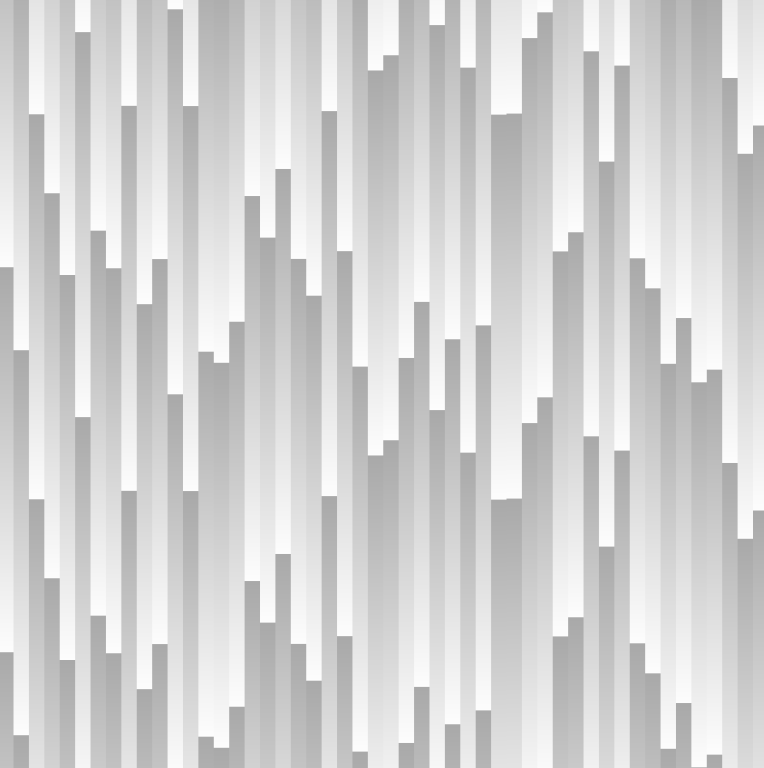
This background is drawn by a Shadertoy shader. Its source:

```glsl
// Narrow upright columns, each a repeating grey-to-white ramp slid to an irregular height.
#define COLUMN_WIDTH 0.02006  // in canvas heights
#define COLUMN_PHASE 0.123    // part of the first column cut off at the left
#define RAMP_LENGTH  0.5013   // in canvas heights
#define DARK_TONE    0.662
#define LIGHT_TONE   0.992
#define WANDER       1.45     // stair-like rise and fall, in ramps
#define DRIFT        1.30     // slow rise and fall, in ramps
#define JITTER       0.42     // loose scatter, in ramps
#define SEED         17.0

// Integer hash, returns -1 to 1
float hashSigned(float n) {
    uint h = uint(int(n) + 4096);
    h = (h ^ (h >> 4)) * 0x9E3779B1u;
    h = (h ^ (h >> 15)) * 0x85EBCA6Bu;
    h ^= h >> 13;
    return float(h & 0xFFFFu) / 32767.5 - 1.0;
}

// One-dimensional gradient noise
float gradientNoise(float x) {
    float cell = floor(x);
    float f = x - cell;
    float fade = f * f * f * (f * (f * 6.0 - 15.0) + 10.0);
    return mix(hashSigned(cell) * f, hashSigned(cell + 1.0) * (f - 1.0), fade);
}

// Height of a column's ramp, in ramp lengths
float columnShift(float column) {
    float stairs = WANDER * gradientNoise(column * 0.37 + SEED);
    float slow = DRIFT * gradientNoise(column * 0.11 + SEED * 5.0);
    float calm = smoothstep(45.0, 25.0, column);
    float scatter = JITTER * mix(0.2, 1.0, calm) * hashSigned(column + SEED * 31.0);
    return stairs + slow + scatter;
}

// Ramp brightens downwards, then drops back to dark over one pixel
float columnTone(float column, float y, float pixel) {
    float ramp = fract(columnShift(column) - y / RAMP_LENGTH);
    float edge = clamp((1.0 - ramp) * RAMP_LENGTH / pixel, 0.0, 1.0);
    return mix(DARK_TONE, LIGHT_TONE, ramp * edge);
}

void mainImage(out vec4 fragColor, in vec2 fragCoord) {
    float pixel = 1.0 / iResolution.y;
    vec2 p = fragCoord * pixel;

    // Nearest boundary between two columns
    float across = p.x / COLUMN_WIDTH + COLUMN_PHASE;
    float boundary = floor(across + 0.5);

    // Blend both sides over one pixel
    float side = clamp((across - boundary) * COLUMN_WIDTH / pixel + 0.5, 0.0, 1.0);
    float tone = mix(columnTone(boundary - 1.0, p.y, pixel),
                     columnTone(boundary, p.y, pixel), side);
    fragColor = vec4(vec3(tone), 1.0);
}
```
